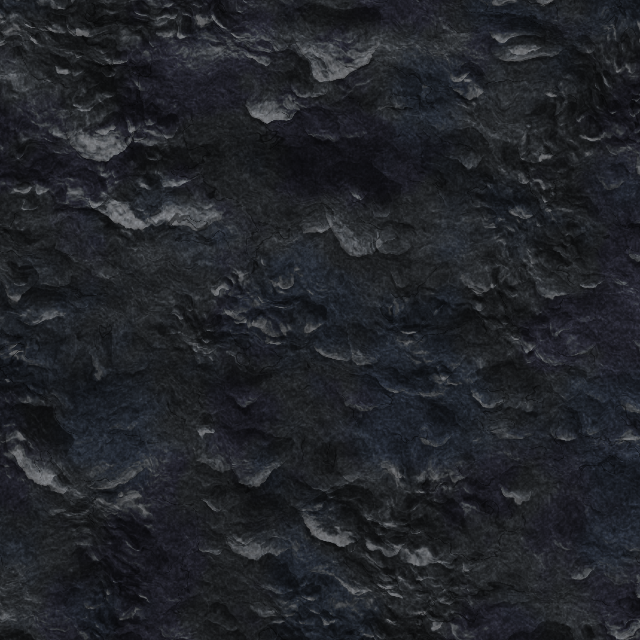
Reproduce this texture procedurally as a Shadertoy shader.

```glsl
const vec3 ROCK_GREY = vec3(0.138, 0.147, 0.157);
const vec3 ROCK_BLUE = vec3(0.133, 0.157, 0.196);
const vec3 ROCK_VIOLET = vec3(0.122, 0.122, 0.163);
const vec3 SHEEN = vec3(0.215, 0.208, 0.205);
const vec2 UPHILL = vec2(0.29, 0.957);   // points away from the low light
const float STEP = 0.0011;               // slope sampling distance
const float BULGE_SLOPE = 0.66;
const float ROUGHNESS = 0.23;
const float CRUMB_SLOPE = 0.75;
const float SHADOW_REACH = 0.014;
const float SHADOW_DEPTH = 45.0;
const float CONTRAST = 0.95;
const float GRAIN = 0.34;

float hash(vec2 p) {
    vec3 q = fract(p.xyx * 0.1031);
    q += dot(q, q.yzx + 33.33);
    return fract((q.x + q.y) * q.z);
}

float noise(vec2 p) {
    vec2 i = floor(p), f = fract(p);
    f = f * f * f * (f * (f * 6.0 - 15.0) + 10.0);
    return mix(mix(hash(i), hash(i + vec2(1, 0)), f.x),
               mix(hash(i + vec2(0, 1)), hash(i + vec2(1, 1)), f.x), f.y);
}

mat2 rotate(float a) {
    return mat2(cos(a), sin(a), -sin(a), cos(a));
}

float fbm(vec2 p) {
    float sum = 0.0, amp = 0.5;
    for (int i = 0; i < 4; i++) {
        sum += amp * noise(p);
        p = rotate(0.65) * p * 2.07 + 17.3;
        amp *= 0.5;
    }
    return sum / 0.9375;
}

// Scattered lopsided domes: crisp lower rim, long soft upper side
float domes(vec2 p, float cells) {
    p *= cells;
    vec2 id = floor(p);
    float top = 0.0;
    for (int y = -1; y <= 1; y++)
    for (int x = -1; x <= 1; x++) {
        vec2 c = id + vec2(x, y);
        vec2 seed = c + cells * 13.0;
        vec2 center = c + 0.2 + 0.6 * vec2(hash(seed), hash(seed + 71.7));
        float radius = mix(0.2, 0.48, hash(seed + 143.1));
        float strength = pow(hash(seed + 211.9), 2.2);
        vec2 d = rotate(mix(-0.9, 0.5, hash(seed + 307.3))) * (p - center);
        d *= vec2(0.75, d.y > 0.0 ? 0.55 : 1.15);
        top = max(top, strength * radius * (1.0 - dot(d, d) / (radius * radius)));
    }
    return top / cells;
}

float bulges(vec2 p) {
    return BULGE_SLOPE * (domes(p, 8.0) + 0.85 * domes(p + 3.7, 17.0));
}

// Octaves of nearly equal slope; the middle ones follow the crumbly patches
float roughness(vec2 p, float crumble) {
    float sum = 0.0, freq = 6.0;
    for (int i = 0; i < 6; i++) {
        float local = i > 1 && i < 5 ? mix(0.6, 1.5, crumble) : 1.0;
        sum += ROUGHNESS * local * noise(p * freq) / freq;
        p = rotate(0.8) * p + 5.3;
        freq *= 2.1;
    }
    return sum;
}

float height(vec2 p, float crumble) {
    return bulges(p) + roughness(p, crumble)
         + CRUMB_SLOPE * crumble * domes(p + 8.1, 44.0);
}

void mainImage(out vec4 fragColor, in vec2 fragCoord) {
    vec2 uv = fragCoord / iResolution.y;

    // Ragged outlines
    vec2 p = uv + 0.065 * (vec2(fbm(uv * 8.0 + 40.0), fbm(uv * 8.0 + 90.0)) - 0.5);
    p += 0.018 * (vec2(fbm(uv * 38.0 + 11.0), fbm(uv * 38.0 + 61.0)) - 0.5);

    // Slope lighting and shade below the rims
    float crumble = smoothstep(0.46, 0.62, fbm(uv * 6.0 + 23.0));
    float slope = (height(p + UPHILL * STEP, crumble)
                 - height(p - UPHILL * STEP, crumble)) / (2.0 * STEP);
    float open = 1.0 - smoothstep(0.0, 0.005, bulges(p));
    float shadow = open * bulges(p + UPHILL * SHADOW_REACH);

    // Broken hairline cracks, slanting down to the right
    vec2 along = rotate(0.4) * p * vec2(1.0, 1.6);
    float line = abs(fbm(along * 11.0 + 130.0) - 0.5);
    float crack = (1.0 - smoothstep(0.002, 0.016, line))
                * smoothstep(0.47, 0.6, fbm(uv * 14.0 + 210.0));

    // Mineral tints
    float blue = smoothstep(0.43, 0.66, fbm(uv * 6.0 + 300.0));
    float violet = smoothstep(0.46, 0.64, fbm(uv * 8.0 + 410.0));
    vec3 color = mix(ROCK_GREY, ROCK_VIOLET, violet * 0.8);
    color = mix(color, ROCK_BLUE, blue * 0.85);
    color = mix(color, ROCK_GREY, smoothstep(0.15, 0.6, slope));

    // Tone
    float tone = CONTRAST * clamp(slope, -0.75, 0.6);
    tone += 0.4 * (fbm(uv * 4.0 + 510.0) - 0.5) - 0.14 * crumble;
    tone += GRAIN * (noise(uv * 250.0) + noise(uv * 430.0 + 9.0) - 1.0);
    tone -= min(shadow * SHADOW_DEPTH, 0.5) + 0.5 * crack;
    color *= exp(tone);
    color += SHEEN * smoothstep(0.35, 1.3, slope) * (1.0 - 0.6 * crack);

    fragColor = vec4(color, 1.0);
}
```
